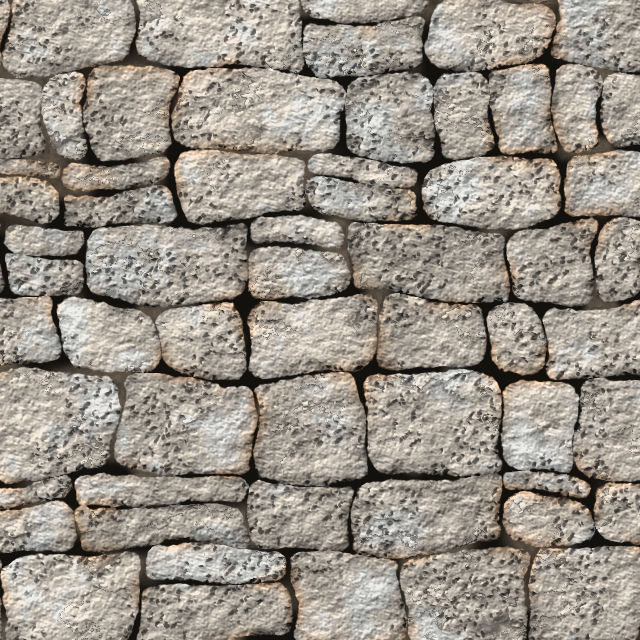
Reproduce this texture procedurally as a WebGL 1 fragment shader.

```glsl
precision highp float;
// Dry stone wall: uneven courses of rough limestone blocks with dark joints.
// Jittered rows and columns give rounded boxes; layered noise lit from the
// upper left gives the rough faces, and cellular noise the pits.
uniform vec2 u_resolution;

const float ROWS = 7.6;
const float COLS = 5.0;
const float JITTER = 0.55;          // unevenness of block sizes
const float CAP_SHARE = 0.16;       // blocks split into a slab and a block
const float UPRIGHT_SHARE = 0.12;   // blocks split side by side
const float GAP = 0.0026;           // half width of a joint
const float EDGE_ROUGHNESS = 0.014;
const float RELIEF = 1.35;
const float BASE_TONE = 0.71;
const vec2 TO_LIGHT = vec2(-0.0018, 0.0030);
const vec3 STONE_TINT = vec3(1.045, 1.0, 0.935);
const vec3 LICHEN_TINT = vec3(1.0, 1.0, 0.985);
const vec3 RUST_TINT = vec3(1.16, 0.95, 0.76);
const vec3 JOINT_COLOR = vec3(0.075, 0.066, 0.056);
const vec3 EARTH_COLOR = vec3(0.36, 0.32, 0.27);

struct Stone { float dist; vec2 local; float seed; };

float hash(vec2 p) {
  vec3 q = fract(p.xyx * vec3(0.1031, 0.1030, 0.0973));
  q += dot(q, q.yzx + 33.33);
  return fract((q.x + q.y) * q.z);
}

float noise(vec2 p) {
  vec2 i = floor(p), f = fract(p);
  f = f * f * (3.0 - 2.0 * f);
  return mix(mix(hash(i), hash(i + vec2(1, 0)), f.x),
             mix(hash(i + vec2(0, 1)), hash(i + vec2(1, 1)), f.x), f.y);
}

// Layered noise, turned at each octave to hide the lattice
float layers(vec2 p) {
  float sum = 0.0, weight = 0.38;
  for (int k = 0; k < 4; k++) {
    sum += weight * noise(p);
    p = mat2(1.68, 1.24, -1.24, 1.68) * p + 17.3;
    weight *= 0.72;
  }
  return sum;
}

// Distance to the nearest scattered point
float cellular(vec2 p) {
  vec2 i = floor(p);
  float nearest = 2.0;
  for (int y = -1; y <= 1; y++)
    for (int x = -1; x <= 1; x++) {
      vec2 c = i + vec2(x, y);
      vec2 site = c + vec2(hash(c), hash(c + 51.7));
      nearest = min(nearest, length(site - p));
    }
  return nearest;
}

// Jittered interval around x: lower end, upper end, index
float jointAt(float i, float seed) {
  return i + JITTER * (hash(vec2(i + 40.0, seed)) - 0.5);
}
vec3 span(float x, float seed) {
  float i = floor(x);
  i += step(jointAt(i + 1.0, seed), x) - step(x, jointAt(i, seed));
  return vec3(jointAt(i, seed), jointAt(i + 1.0, seed), i);
}

Stone findStone(vec2 p) {
  vec3 row = span(p.y * ROWS, 7.0);
  float shift = 5.0 * hash(vec2(row.z + 9.0, 3.0));
  vec3 col = span(p.x * COLS + shift, row.z + 23.0);
  vec2 lo = vec2((col.x - shift) / COLS, row.x / ROWS);
  vec2 hi = vec2((col.y - shift) / COLS, row.y / ROWS);
  float seed = hash(col.zz * vec2(1.0, 3.0) + row.z * 7.0 + 60.0);

  // Some cells hold two stones
  float pick = hash(vec2(seed * 91.0, 3.1));
  vec2 cut = mix(lo, hi, mix(0.56, 0.74, seed));
  vec2 split = vec2(step(1.0 - UPRIGHT_SHARE, pick), step(pick, CAP_SHARE));
  vec2 beyond = split * step(cut, p);
  lo = mix(lo, cut, beyond);
  hi = mix(hi, cut, split - beyond);
  seed = fract(seed + 0.37 * (beyond.x + beyond.y));

  // Slightly turned rounded box
  vec2 size = 0.5 * (hi - lo);
  vec2 q = p - 0.5 * (lo + hi);
  float turn = 0.07 * (hash(vec2(seed * 57.0, 8.0)) - 0.5);
  q += turn * vec2(-q.y, q.x);
  float radius = min(mix(0.012, 0.034, seed), 0.7 * min(size.x, size.y));
  vec2 e = abs(q) - size + GAP + radius;
  float d = length(max(e, 0.0)) + min(max(e.x, e.y), 0.0) - radius;
  return Stone(d, q / size, seed);
}

void main() {
  vec2 uv = gl_FragCoord.xy / min(u_resolution.x, u_resolution.y);
  float pixel = 1.0 / min(u_resolution.x, u_resolution.y);

  // Sagging courses and leaning sides
  vec2 p = uv;
  p.y += 0.009 * sin(uv.x * 11.0 + uv.y * 9.0) + 0.005 * sin(uv.x * 27.0 - uv.y * 21.0);
  p.x += 0.007 * sin(uv.y * 23.0 + uv.x * 8.0) + 0.003 * sin(uv.y * 61.0 + 2.0);
  Stone stone = findStone(p);
  float d = stone.dist + EDGE_ROUGHNESS * (layers(uv * 26.0) - 0.5);

  // Rough face lit from above
  vec2 face = uv + 3.0 * stone.seed;
  vec2 grain = vec2(32.0, 40.0);
  float height = layers(face * grain);
  float relief = height - layers((face + TO_LIGHT) * grain);
  float patches = layers(face * 9.0 + 5.0);
  float tone = BASE_TONE + RELIEF * relief + 0.30 * (height - 0.5)
             + 0.34 * (patches - 0.5) + 0.10 * (stone.seed - 0.5);

  // Pits and short ledges
  float pit = smoothstep(0.34, 0.10, cellular(face * 62.0 + 1.6 * height));
  tone *= 1.0 - 0.55 * pit * smoothstep(0.42, 0.62, noise(face * 19.0));
  float ledge = abs(noise(face * vec2(13.0, 27.0) + 2.0 * height) - 0.5);
  tone *= 1.0 - 0.38 * smoothstep(0.05, 0.0, ledge) * smoothstep(0.4, 0.65, noise(face * 15.0 + 8.0));

  // Worn rims: pale on top, shaded below and at the right
  float rim = exp(min(d, 0.0) / 0.008);
  tone += rim * (0.15 * stone.local.y - 0.06 * stone.local.x - 0.17);
  tone = clamp(tone, 0.06, 0.93);
  float lichen = smoothstep(0.52, 0.68, patches);
  float rust = rim * smoothstep(0.5, 0.75, noise(uv * 14.0 + 31.0));
  vec3 color = tone * mix(mix(STONE_TINT, LICHEN_TINT, lichen), RUST_TINT, rust);

  // Joints, partly filled with earth
  float earth = smoothstep(0.5, 0.8, noise(uv * 17.0 + 70.0)) * (0.4 + height);
  vec3 joint = mix(JOINT_COLOR, EARTH_COLOR, earth);
  float blur = max(0.0012, pixel);
  color = mix(color, joint, smoothstep(-blur, blur, d));
  gl_FragColor = vec4(color, 1.0);
}
```
